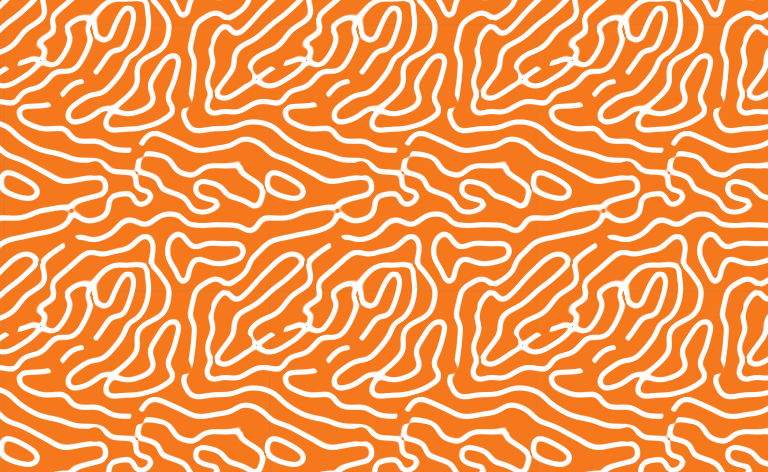
Write a WebGL 1 fragment shader that draws this pattern.

```glsl
precision highp float;

uniform vec2 u_resolution;

#define REPEATS 2.887            // tiles across the canvas width
#define ORIGIN vec2(0.3516, 0.2357)
#define CELLS 8.0                // wavelets along one tile side
#define WAVES 7.0                // wavelengths along one tile side
#define HALF_WIDTH 0.0097        // stroke half width in tiles
#define TURN_JITTER 1.3          // random turn of each wavelet, radians
#define BREAK_SHARE 0.2          // share of cells that interrupt a stroke
#define BREAK_RADIUS 0.28        // size of an interruption in cells
#define SEAM_STRENGTH 0.3
#define ORANGE vec3(0.965, 0.472, 0.112)
#define WHITE vec3(1.0, 0.992, 0.988)
#define SEAM_COLOR vec3(0.62, 0.46, 0.34)

const float TAU = 6.28319;

float hash(vec2 p) {
  return fract(sin(dot(p, vec2(127.1, 311.7))) * 43758.5);
}

// Broad drift of the stroke direction, periodic over the tile
float strokeAngle(vec2 tilePos) {
  return 0.5 + 0.9 * cos(TAU * (tilePos.y - 0.95)) - 0.4 * cos(TAU * tilePos.x);
}

// Distance, in tiles, to the meandering strokes
float strokeDistance(vec2 tilePos) {
  vec2 pos = tilePos * CELLS;
  vec2 base = floor(pos);
  float k = TAU * WAVES / CELLS;
  float field = 0.0;
  vec2 slope = vec2(0.0);
  float breakDepth = 0.0;

  for (int j = -2; j <= 2; j++) {
    for (int i = -2; i <= 2; i++) {
      vec2 cell = base + vec2(float(i), float(j));
      vec2 id = mod(cell, CELLS);
      vec2 jitter = vec2(hash(id + 3.1), hash(id + 17.7));
      vec2 offset = pos - cell - jitter;
      float r2 = dot(offset, offset);

      // Oriented wavelet with a compact smooth window
      float q = max(0.0, 1.0 - 0.25 * r2);
      float angle = strokeAngle((id + jitter) / CELLS)
                  + TURN_JITTER * (hash(id + 41.3) - 0.5);
      vec2 normal = vec2(-sin(angle), cos(angle));
      float phase = k * dot(offset, normal) + TAU * hash(id + 73.9);
      float window = q * q * q;
      field += window * cos(phase);
      slope -= window * k * sin(phase) * normal
             + 1.5 * q * q * cos(phase) * offset;

      // Scattered gaps leave open stroke ends
      float broken = step(hash(id + 97.3), BREAK_SHARE);
      breakDepth = max(breakDepth, broken * (BREAK_RADIUS - sqrt(r2)));
    }
  }

  float d = atan(abs(field) * k, length(slope) + 1e-4) / k;
  return length(vec2(d, breakDepth)) / CELLS;   // rounds the open ends
}

// Faint hairlines where tiles meet, uneven from one edge to the next
float seamMask(vec2 tilePos, float pixel) {
  vec2 edge = floor(tilePos + 0.5);
  vec2 d = abs(tilePos - edge);
  float width = max(0.002, 0.5 * pixel);
  vec2 line = 1.0 - smoothstep(vec2(width - 0.5 * pixel), vec2(width + 0.5 * pixel), d);
  vec2 wear = 0.5 + 0.5 * vec2(hash(vec2(edge.x, floor(tilePos.y))),
                               hash(vec2(floor(tilePos.x), edge.y) + 9.2));
  return max(line.x * wear.x, line.y * wear.y);
}

void main() {
  vec2 tilePos = (gl_FragCoord.xy / u_resolution.x - ORIGIN) * REPEATS;
  float pixel = REPEATS / u_resolution.x;

  vec3 color = mix(ORANGE, SEAM_COLOR, SEAM_STRENGTH * seamMask(tilePos, pixel));
  float stroke = 1.0 - smoothstep(HALF_WIDTH - 0.7 * pixel, HALF_WIDTH + 0.7 * pixel,
                                  strokeDistance(tilePos));
  color = mix(color, WHITE, stroke);

  gl_FragColor = vec4(color, 1.0);
}
```
